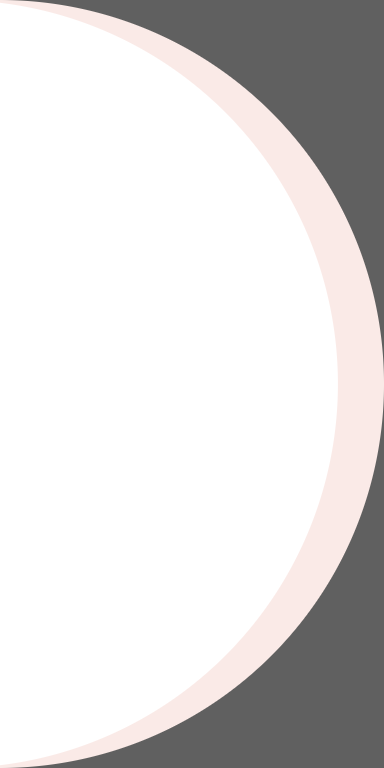
Write a WebGL 1 fragment shader that draws this background.

```glsl
precision highp float;
// A white half disc with a pale pink crescent along its rim, on dark grey.

#define GREY vec3(0.378, 0.378, 0.376)
#define PINK vec3(0.98, 0.918, 0.906)
#define WHITE vec3(1.0)
#define DISC_RADIUS 1.0
#define CRESCENT_WIDTH 0.12

uniform vec2 u_resolution;

// Coverage of a disc, smoothed over one pixel
float discMask(vec2 p, vec2 center, float radius, float pixel) {
  float dist = length(p - center) - radius;
  return clamp(0.5 - dist / pixel, 0.0, 1.0);
}

void main() {
  // Half the canvas height is one unit; the origin is the middle of the left side
  float halfHeight = 0.5 * u_resolution.y;
  vec2 p = (gl_FragCoord.xy - vec2(0.0, halfHeight)) / halfHeight;
  float pixel = 1.0 / halfHeight;

  // Pink disc, then an equal white disc shifted left to leave the crescent
  vec3 color = mix(GREY, PINK, discMask(p, vec2(0.0), DISC_RADIUS, pixel));
  vec2 whiteCenter = vec2(-CRESCENT_WIDTH, 0.0);
  color = mix(color, WHITE, discMask(p, whiteCenter, DISC_RADIUS, pixel));

  gl_FragColor = vec4(color, 1.0);
}
```
